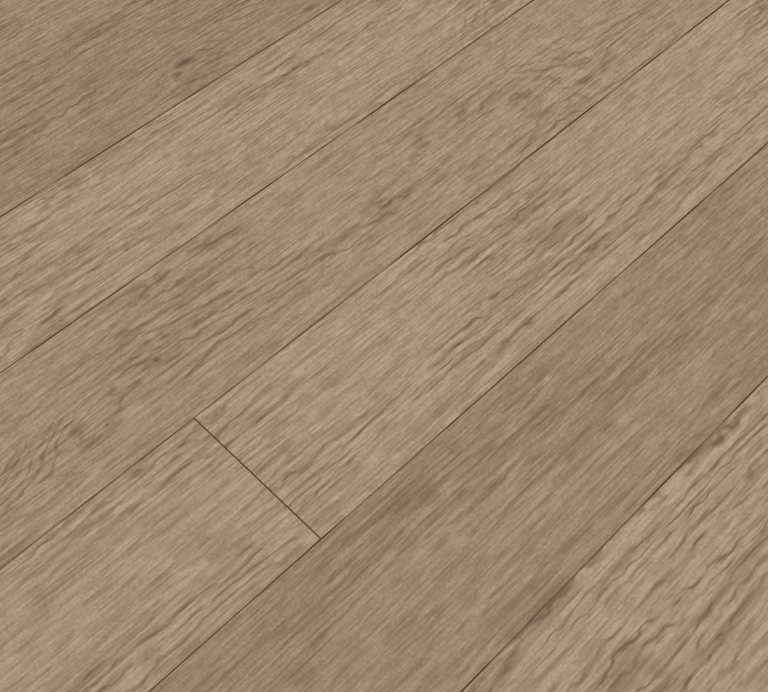
A Shadertoy shader for this texture:

```glsl
const vec3 DARK_OAK = vec3(0.55, 0.45, 0.355);
const vec3 LIGHT_OAK = vec3(0.72, 0.63, 0.53);
const vec3 GRAIN_COLOR = vec3(0.43, 0.34, 0.26);
const vec3 SEAM_COLOR = vec3(0.30, 0.23, 0.17);
const vec2 VANISHING_POINT = vec2(3.125, -1.699); // canvas widths, y down
const vec2 JOINT_CORNER = vec2(0.2565, 0.548);
const vec2 JOINT_NORMAL = vec2(0.689, -0.724);
const float PLANK_LENGTH = 9.0;                   // in plank widths
const float SEAM_WIDTH = 0.0012;
const float SPECKLE = 0.30;
const float FIBRE = 0.50;

// Per row, from the farthest plank to the nearest
const float TONE[6] = float[6](0.50, 0.76, 0.66, 0.74, 0.46, 0.78);
const float FIGURE[6] = float[6](0.45, 0.55, 0.85, 0.12, 0.06, 0.12);
const float RINGS[6] = float[6](13.0, 9.0, 10.0, 15.0, 24.0, 15.0);
const float CONTRAST[6] = float[6](0.45, 0.40, 0.42, 0.48, 0.28, 0.55);

// Swirls in the grain: along, across, knot darkness
const int SWIRLS = 5;
const vec3 SWIRL[SWIRLS] = vec3[SWIRLS](
    vec3(1.90, -0.30, 1.0), vec3(2.95, -0.10, 0.7), vec3(2.08, 0.68, 0.0),
    vec3(3.96, 0.88, 0.2), vec3(-0.43, 1.52, 0.0));

float hash(vec2 p) {
    vec3 q = fract(vec3(p.xyx) * 0.1031);
    q += dot(q, q.yzx + 33.33);
    return fract((q.x + q.y) * q.z);
}

float noise(vec2 p) {
    vec2 i = floor(p), f = fract(p);
    f = f * f * (3.0 - 2.0 * f);
    return mix(mix(hash(i), hash(i + vec2(1, 0)), f.x),
               mix(hash(i + vec2(0, 1)), hash(i + vec2(1, 1)), f.x), f.y);
}

float fbm(vec2 p) {
    float sum = 0.0, amp = 0.53;
    for (int i = 0; i < 4; i++) {
        sum += amp * noise(p);
        p = p * 2.1 + 17.3;
        amp *= 0.5;
    }
    return sum;
}

// Screen to floor: x along the planks, y across, both in plank widths
vec2 floorCoords(vec2 p) {
    vec2 d = vec2(VANISHING_POINT.x - p.x, p.y - VANISHING_POINT.y);
    float depth = 0.1024 * d.y - 0.0065 * d.x;
    return vec2(0.95 * dot(p - JOINT_CORNER, JOINT_NORMAL), d.y - 0.634 * d.x) / depth;
}

float seamLine(float dist, float pixel) {
    return 1.0 - smoothstep(SEAM_WIDTH, SEAM_WIDTH + 0.9 * pixel, dist);
}

void mainImage(out vec4 fragColor, in vec2 fragCoord) {
    vec2 p = vec2(fragCoord.x, iResolution.y - fragCoord.y) / iResolution.x;
    vec2 q = floorCoords(p);
    vec2 pixel = fwidth(q);

    // Plank row and the board within it
    float row = floor(q.y);
    int kind = int(clamp(row + 1.0, 0.0, 5.0));
    float offset = row == 2.0 ? 0.0 : 6.0 + hash(vec2(row + 9.0, 4.0));
    float along = (q.x - offset) / PLANK_LENGTH;
    float board = floor(along);
    vec2 seed = 50.0 + 40.0 * vec2(hash(vec2(row, board) + 31.0), hash(vec2(board, row) + 57.0));
    vec2 g = q + seed;

    // Growth rings, bent by slow noise and by swirls
    float figure = FIGURE[kind];
    float bend = 0.7 * noise(g * vec2(0.7, 2.0)) + 0.3 * noise(g * vec2(1.8, 4.5) + 9.0) - 0.5;
    float field = q.y * RINGS[kind] + 10.0 * figure * bend;
    field += 1.6 * (noise(g * vec2(1.2, 9.0)) - 0.5);
    field += 0.5 * (noise(g * vec2(14.0, 30.0)) - 0.5);
    float knot = 0.0;
    for (int i = 0; i < SWIRLS; i++) {
        vec2 d = (q - SWIRL[i].xy) * vec2(1.0, 2.6);
        float sameRow = step(abs(floor(SWIRL[i].y) - row), 0.5);
        field += sameRow * 4.0 * exp(-5.0 * dot(d, d));
        knot += sameRow * SWIRL[i].z * exp(-160.0 * dot(d, d));
    }
    float ring = pow(0.5 + 0.5 * sin(6.2832 * field), 4.0);
    float patches = smoothstep(0.3, 0.65, noise(g * vec2(0.9, 4.0) + 11.0));
    float broken = smoothstep(0.1, 0.7, noise(g * vec2(9.0, 50.0)));

    // Pores and fibres drawn out along the board
    float pores = smoothstep(0.5, 0.8, noise(g * vec2(2.2, 52.0)));
    float dashes = smoothstep(0.55, 0.8, noise(g * vec2(7.0, 80.0) + 5.0));
    float fibre = noise(g * vec2(10.0, 95.0)) - 0.5;
    float speckle = noise(p * 330.0) - 0.5;

    // Board colour
    float tone = TONE[kind] + 0.06 * (hash(seed) - 0.5);
    tone += 0.18 * (fbm(g * vec2(0.5, 1.8) + 3.0) - 0.5);
    tone += FIBRE * fibre + SPECKLE * speckle;
    vec3 color = mix(DARK_OAK, LIGHT_OAK, tone);
    color += figure * vec3(-0.008, 0.0, -0.004);

    float grain = CONTRAST[kind] * ring * mix(0.25, 1.0, broken) * mix(0.25, 1.0, patches);
    grain += 0.22 * pores * mix(0.5, 1.0, patches) + 0.20 * dashes;
    color = mix(color, GRAIN_COLOR, min(grain, 0.8));
    color = mix(color, SEAM_COLOR, 0.6 * min(knot, 1.0));

    // Seams between rows and butt joints between boards
    float rowDist = abs(fract(q.y + 0.5) - 0.5);
    float jointDist = abs(fract(along + 0.5) - 0.5) * PLANK_LENGTH;
    float edge = floor(q.y + 0.5);
    float wear = 0.35 + 0.55 * noise(vec2(q.x * 4.0, edge * 7.0 + 80.0));
    wear *= edge < 0.0 ? 0.15 : 1.0;
    float seam = max(seamLine(rowDist, pixel.y) * wear, 0.75 * seamLine(jointDist, pixel.x));
    color = mix(color, SEAM_COLOR, seam);

    fragColor = vec4(color, 1.0);
}
```
